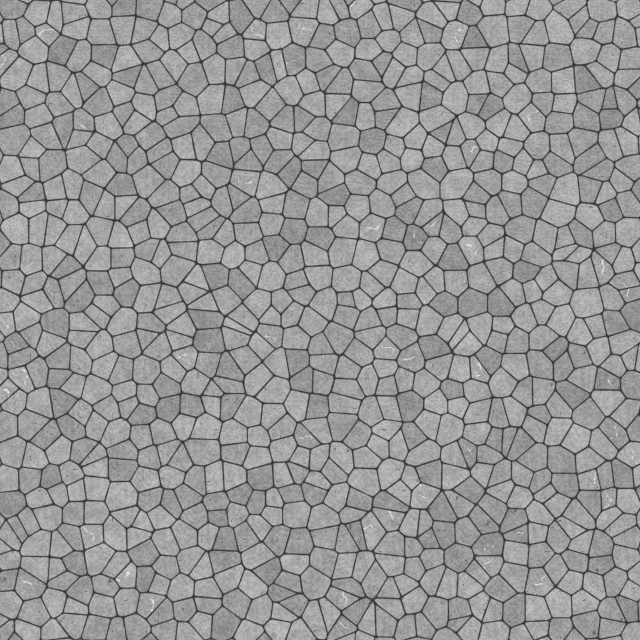
Give the GLSL for this texture, as a WebGL 1 fragment shader.

```glsl
precision highp float;
// Grey crazy paving: irregular flat stones with thin dark joints.
// A jittered Voronoi grid gives the stones, its border distance the joints;
// value noise adds mottling, grain, pits, tool marks and a few pale scratches.
uniform vec2 u_resolution;

#define STONES 29.0        // stones across the canvas
#define JITTER 0.92        // irregularity of the stone layout
#define JOINT 0.028        // half width of a joint, in stones
#define JOINT_SOFT 0.04    // softness of the joint edge, in stones
#define ROUNDING 0.09      // rounding of the stone corners, in stones
#define JOINT_TONE 0.22
#define STONE_TONE 0.668
#define TONE_SPREAD 0.10   // how much darker the darkest stones are
#define MOTTLE 0.10
#define GRAIN 0.12
#define SCRATCHED 0.05     // share of stones with a pale scratch

float hash(vec2 p) {
  return fract(sin(dot(p, vec2(127.1, 311.7))) * 43758.5453);
}

vec2 hash2(vec2 p) {
  return vec2(hash(p), hash(p + 57.3));
}

float noise(vec2 p) {
  vec2 i = floor(p);
  vec2 f = fract(p);
  f = f * f * (3.0 - 2.0 * f);
  float low = mix(hash(i), hash(i + vec2(1.0, 0.0)), f.x);
  float high = mix(hash(i + vec2(0.0, 1.0)), hash(i + 1.0), f.x);
  return mix(low, high, f.y);
}

float smoothMin(float a, float b, float k) {
  float h = max(k - abs(a - b), 0.0) / k;
  return min(a, b) - h * h * k * 0.25;
}

vec2 stoneCentre(vec2 cell) {
  return cell + 0.5 + JITTER * (hash2(cell) - 0.5);
}

// Finds the stone that holds p; returns the rounded distance to its border.
float stoneBorder(vec2 p, out vec2 stone) {
  vec2 base = floor(p);
  float nearest = 8.0;
  stone = base;
  for (int y = -1; y <= 1; y++) {
    for (int x = -1; x <= 1; x++) {
      vec2 cell = base + vec2(float(x), float(y));
      vec2 toCentre = stoneCentre(cell) - p;
      float d = dot(toCentre, toCentre);
      if (d < nearest) {
        nearest = d;
        stone = cell;
      }
    }
  }
  vec2 own = stoneCentre(stone);
  float border = 1.0;
  for (int y = -2; y <= 2; y++) {
    for (int x = -2; x <= 2; x++) {
      vec2 other = stoneCentre(stone + vec2(float(x), float(y)));
      vec2 across = other - own;
      if (dot(across, across) > 0.00001) {
        float d = dot(0.5 * (own + other) - p, normalize(across));
        border = smoothMin(border, d, ROUNDING);
      }
    }
  }
  return border;
}

// Thin, wavy, broken pale line through the middle of a stone.
float scratch(vec2 q, float seed) {
  float bend = 0.1 * sin(q.x * 8.0 + seed * 40.0) + 0.15 * (noise(q * 6.0 + seed * 90.0) - 0.5);
  float line = 1.0 - smoothstep(0.015, 0.07, abs(q.y + bend));
  float reach = 1.0 - smoothstep(0.25, 0.42, abs(q.x));
  return line * reach * smoothstep(0.2, 0.6, noise(q * 9.0 + seed * 30.0));
}

void main() {
  float side = min(u_resolution.x, u_resolution.y);
  vec2 uv = gl_FragCoord.xy / side;
  vec2 p = uv * STONES;
  vec2 stone;
  float border = stoneBorder(p, stone);

  // Stone frame, turned at random so tool marks differ from stone to stone
  float angle = 6.2832 * hash(stone + 13.7);
  vec2 q = p - stoneCentre(stone);
  q = vec2(cos(angle) * q.x + sin(angle) * q.y, cos(angle) * q.y - sin(angle) * q.x);

  // Stone surface
  float shade = hash(stone + 4.1);
  float grain = noise(uv * 380.0) - 0.5;
  float tone = STONE_TONE - TONE_SPREAD * shade * shade;
  tone += MOTTLE * (0.6 * noise(uv * 45.0) + 0.5 * noise(uv * 110.0 + 7.0) - 0.55);
  tone += GRAIN * grain;
  tone += 0.04 * (noise(q * vec2(3.0, 17.0) + stone) - 0.5);
  tone -= 0.16 * smoothstep(0.9, 0.98, noise(uv * 210.0 + 31.0));
  float marked = step(hash(stone + 8.9), SCRATCHED);
  tone += 0.2 * marked * scratch(q, shade);

  // Joints, never sharper than the pixel grid allows
  float soft = max(JOINT_SOFT, 0.7 * STONES / side);
  float width = JOINT + 0.016 * (noise(uv * 70.0 + 19.0) - 0.5);
  float face = smoothstep(width - soft, width + soft, border);
  float joint = JOINT_TONE + 0.05 * grain;
  gl_FragColor = vec4(vec3(mix(joint, tone, face)), 1.0);
}
```
